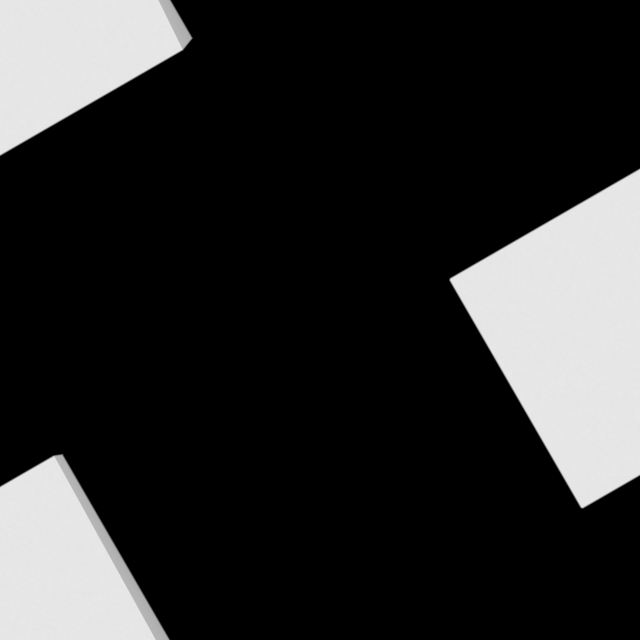
Reproduce this background procedurally as a WebGL 2 fragment shader.

```glsl
#version 300 es
precision highp float;
// Three tilted pale slabs with thin grey sides, cropped by a black field.
uniform vec2 u_resolution;
out vec4 fragColor;

const float HALF_SIDE = 0.2078;

float hash(vec2 p) {
    return fract(sin(dot(p, vec2(127.1, 311.7))) * 43758.5453);
}

float roundedBox(vec2 p, vec2 halfSize, float radius) {
    vec2 d = abs(p) - halfSize + radius;
    return length(max(d, 0.0)) + min(max(d.x, d.y), 0.0) - radius;
}

// Paints one slab; depth widens its right side, slant tilts the front edge.
vec3 paintSlab(vec3 base, vec2 p, vec2 center, float depth, float slant, float pixel) {
    vec2 q = p - center;
    float pastFront = q.x - HALF_SIDE - slant * q.y;

    // Outline, with the side narrowing towards its outer edge
    float body = roundedBox(q - vec2(depth * 0.5, 0.0),
                            vec2(HALF_SIDE + depth * 0.5, HALF_SIDE), 0.004);
    float bevel = abs(q.y) - HALF_SIDE + 0.4 * max(pastFront, 0.0);
    float outline = max(body, bevel);

    // Front face with faint paper grain, then the shaded side
    float grain = hash(floor(p * 256.0)) - 0.5;
    vec3 face = vec3(0.902 + 0.008 * grain);
    vec3 side = vec3(0.71 - 0.03 * smoothstep(0.0, 0.02, pastFront));
    float sideMask = smoothstep(-0.0012, 0.0012, pastFront) * step(0.001, depth);
    vec3 color = mix(face, side, sideMask);

    // Dim rim and smooth silhouette
    color *= 1.0 - 0.3 * smoothstep(-0.003, 0.0, outline);
    float soft = max(pixel, 0.0012);
    return mix(base, color, 1.0 - smoothstep(-soft, soft, outline));
}

void main() {
    vec2 uv = gl_FragCoord.xy / u_resolution;
    float pixel = 1.0 / min(u_resolution.x, u_resolution.y);

    // Shared frame turned by 30 degrees
    float angle = radians(30.0);
    vec2 along = vec2(cos(angle), sin(angle));
    vec2 p = vec2(dot(uv, along), dot(uv, vec2(-along.y, along.x)));

    vec3 color = vec3(0.0);
    color = paintSlab(color, p, vec2(0.5146, 0.8628), 0.0085, 0.067, pixel);
    color = paintSlab(color, p, vec2(0.0054, 0.0), 0.0168, 0.019, pixel);
    color = paintSlab(color, p, vec2(1.0968, -0.0697), 0.0, 0.0, pixel);
    fragColor = vec4(color, 1.0);
}
```
